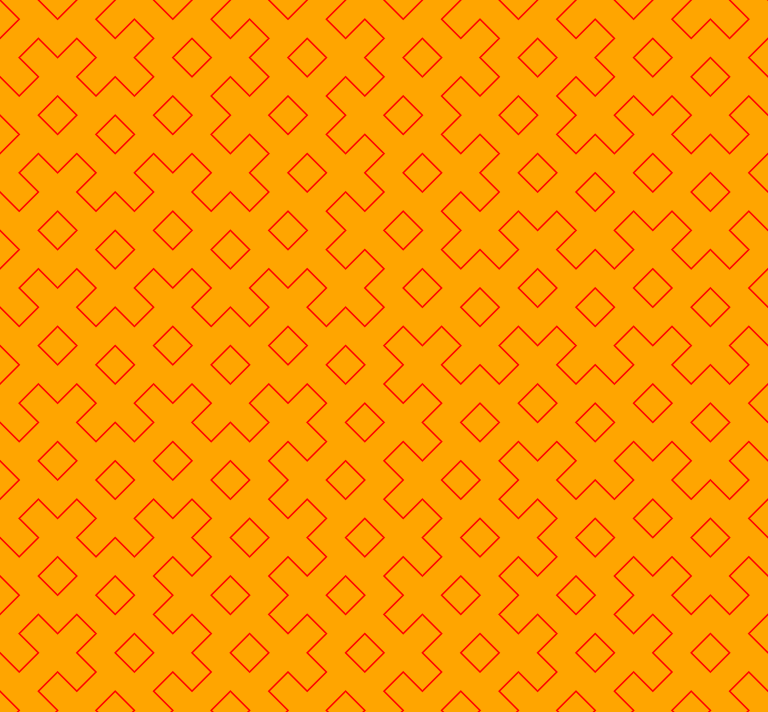
Write a Shadertoy shader that draws this pattern.

```glsl
// Exact coverage of a unit pixel by a half plane along its diagonal
float edgeCoverage(float dist) {
    float t = clamp(dist, -0.7071, 0.7071);
    return 0.5 + t * (1.4142 - abs(t));
}

// Each stitched line starts on 0 or 1, in runs of three and now and then two
float stitchStart(float line, float phase) {
    return mod(floor(0.34 * line + phase), 2.0);
}

// Coverage of the dashes on the nearest line; "cell" is the line spacing in pixels
float stitch(float across, float along, float phase, float cell, float halfWidth) {
    float line = round(across);
    float side = abs(across - line) * cell;
    float fromMiddle = abs(mod(along - stitchStart(line, phase) + 0.5, 2.0) - 1.0);
    float band = edgeCoverage(side + halfWidth) - edgeCoverage(side - halfWidth);
    return band * edgeCoverage((0.5 - fromMiddle) * cell + halfWidth);
}

void mainImage(out vec4 fragColor, in vec2 fragCoord) {
    // Diagonal grid, forty half diamonds across, hung from the top left
    float unit = iResolution.x / 40.0;
    vec2 p = vec2(fragCoord.x, iResolution.y - fragCoord.y) / unit;
    vec2 grid = 0.5 * vec2(p.x + p.y, p.x - p.y);

    // Two crossing sets of alternating dashes join into diamonds and crosses
    float cell = 1.4142 * unit;
    float halfWidth = iResolution.x / 1000.0;
    float rising = stitch(grid.x, grid.y, 1.21, cell, halfWidth);
    float falling = stitch(grid.y, grid.x, 0.99, cell, halfWidth);

    vec3 orange = vec3(1.0, 0.647, 0.0);
    vec3 red = vec3(1.0, 0.0, 0.0);
    fragColor = vec4(mix(orange, red, max(rising, falling)), 1.0);
}
```
